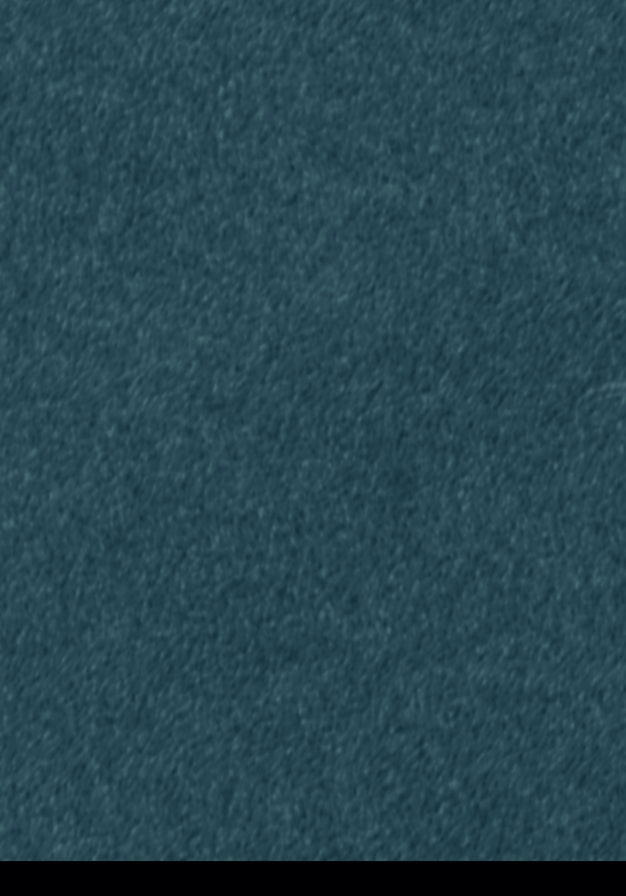
This texture is drawn by a Shadertoy shader. Its source:

```glsl
#define BLACK vec3(0.0, 0.0, 0.01)
#define TEAL vec3(0.159, 0.287, 0.327)
#define TONE_STEP vec3(0.036, 0.040, 0.036)
#define BAND_HEIGHT 0.039
#define GRAIN_SCALE vec2(128.0, 86.0)
#define GRAIN_LEAN 0.36
#define BLOB_TONE 1.35
#define FINE_TONE 1.3
#define MOTTLE_TONE 0.5
#define RELIEF_TONE 1.9
#define BROAD_TONE 0.23
#define SCUFF_POS vec2(0.695, 0.565)

vec3 hash3(vec2 cell) {
    vec3 h = fract(cell.xyx * vec3(0.1031, 0.1030, 0.0973));
    h += dot(h, h.yxz + 33.33);
    return fract((h.xxy + h.yzz) * h.zyx);
}

// Scattered soft blobs: x is their signed tone, y their pebble height
vec2 blobs(vec2 p) {
    vec2 cell = floor(p), local = fract(p);
    float tone = 0.0, sum = 0.0;
    for (int y = -1; y <= 1; y++) {
        for (int x = -1; x <= 1; x++) {
            vec2 offset = vec2(x, y);
            vec3 seed = hash3(cell + offset);
            vec2 d = offset + seed.xy - local;
            float bump = exp(-5.5 * dot(d, d));
            tone += (2.0 * seed.z - 1.0) * bump;
            sum += bump;
        }
    }
    return vec2(tone, log(sum + 0.02) / 5.5);
}

// Difference of pebble height across the grain, lit from the upper left
float emboss(vec2 p) {
    vec2 toLight = vec2(-0.25, 0.06);
    return blobs(p - toLight).y - blobs(p + toLight).y;
}

// Slow drift in brightness
float broadTone(vec2 p) {
    float waves = sin(p.x * 9.0 + 2.0 * sin(p.y * 5.0))
                + sin(p.y * 13.0 - p.x * 6.0 + 1.3)
                + 0.6 * sin(p.x * 23.0 + p.y * 17.0);
    return 0.35 * waves + 1.6 * (p.y - 0.5) - 1.6 * (p.x - 0.35);
}

// Pale curved rub mark at the right edge
float scuff(vec2 p) {
    vec2 d = p - SCUFF_POS;
    float arc = d.y + 7.0 * d.x * d.x - 0.006;
    float streaks = exp(-pow(arc / 0.004, 2.0))
                  + 0.6 * exp(-pow((arc + 0.011) / 0.003, 2.0));
    return streaks * smoothstep(-0.06, -0.01, d.x);
}

void mainImage(out vec4 fragColor, in vec2 fragCoord) {
    vec2 p = fragCoord / iResolution.y;

    // Leaning, slightly wandering grain
    vec2 bent = p + 0.006 * sin(p.yx * vec2(15.0, 13.0) + vec2(0.5, 2.0))
                  + 0.0015 * sin(p.yx * vec2(61.0, 53.0));
    float c = cos(GRAIN_LEAN), s = sin(GRAIN_LEAN);
    vec2 grain = vec2(c * bent.x - s * bent.y, s * bent.x + c * bent.y) * GRAIN_SCALE;
    vec2 fine = vec2(grain.x + 0.25 * grain.y, grain.y) * 1.45;

    // Short separate flecks over a faint embossed relief
    float flecks = BLOB_TONE * blobs(grain + 200.0).x
                 + FINE_TONE * blobs(fine + 370.0).x
                 + MOTTLE_TONE * blobs(grain * 0.4 + 510.0).x;
    float tone = flecks + RELIEF_TONE * emboss(grain * 1.15 + 640.0);
    tone += 0.08 * (tone * tone - 0.6) + BROAD_TONE * broadTone(p);

    // Leather tone
    vec3 color = TEAL + TONE_STEP * clamp(tone, -2.4, 3.0);
    color += 0.10 * scuff(p);

    // Black strip below
    float edge = 0.7 / iResolution.y;
    float leather = smoothstep(BAND_HEIGHT - edge, BAND_HEIGHT + edge, p.y);
    fragColor = vec4(mix(BLACK, color, leather), 1.0);
}
```
